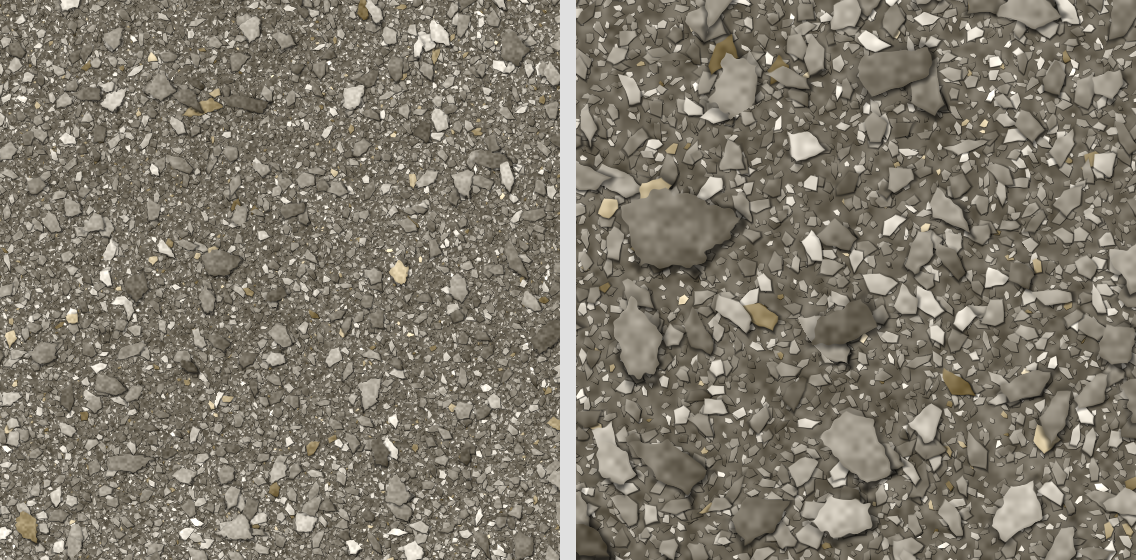
Left: the whole. Right: its middle third, enlarged.
Give the GLSL for this texture, as a WebGL 2 fragment shader.

```glsl
#version 300 es
precision highp float;
// Crushed stone: angular chips of many sizes lying over fine grit.
// Each layer is a rotated jittered grid of random convex polygons, painted
// from the finest to the coarsest, every chip casting a short dark shadow.

uniform vec2 u_resolution;
out vec4 fragColor;

const int LAYERS = 7;
const int SIDES = 5;
const float TAU = 6.2831853;
const float FINEST = 150.0;           // cells across the canvas, first layer
const float COARSEN = 1.5;            // cell growth from layer to layer
const float FINE_DENSITY = 0.85;      // share of cells filled, finest layer
const float COARSE_DENSITY = 0.30;    // share of cells filled, coarsest layer
const vec2 RADIUS = vec2(0.17, 0.35); // chip radius range in cells
const float MAX_STRETCH = 1.5;
const float ROUGHNESS = 0.35;         // raggedness of the outlines
const float SHADE_LOW = 0.41;
const float SHADE_RANGE = 0.28;
const float PALE_BOOST = 0.42;        // extra brightness of the rare pale chips
const float SHADOW = 0.64;
const float SHADOW_WIDTH = 0.085;
const float GRAIN = 0.26;
const float TONE = 0.14;              // broad light and dark areas
const float OCHRE_SHARE = 0.03;
const vec3 WARMTH = vec3(0.0, -0.027, -0.08);
const vec3 OCHRE = vec3(0.06, 0.02, -0.07);
const vec2 LIGHT = vec2(-0.6, 0.8);

float hash(vec2 p) {
    return fract(sin(dot(p, vec2(127.1, 311.7))) * 43758.5453);
}

float noise(vec2 p) {
    vec2 i = floor(p), f = fract(p);
    f = f * f * (3.0 - 2.0 * f);
    return mix(mix(hash(i), hash(i + vec2(1, 0)), f.x),
               mix(hash(i + vec2(0, 1)), hash(i + vec2(1, 1)), f.x), f.y);
}

mat2 rotation(float a) {
    float c = cos(a), s = sin(a);
    return mat2(c, s, -s, c);
}

// Distance to an irregular convex polygon of about unit radius
float polygon(vec2 p, vec2 seed) {
    float d = length(p) - 1.7;
    for (int k = 0; k < SIDES; k++) {
        float side = float(k);
        float turn = 0.7 * (hash(seed + side * 7.3) - 0.5);
        float angle = TAU * (side + turn) / float(SIDES);
        float reach = mix(0.6, 1.2, hash(seed + side * 3.1 + 50.0));
        d = max(d, dot(p, vec2(cos(angle), sin(angle))) - reach);
    }
    return d;
}

// Paints one grid of chips over the colour beneath
vec3 paintLayer(vec3 under, vec2 uv, float layer, float grain, float patches) {
    float coarse = layer / float(LAYERS - 1);
    float cells = FINEST / pow(COARSEN, layer);
    mat2 tilt = rotation(layer * 1.1 + 0.3);
    vec2 p = tilt * uv * cells + layer * 17.3;
    vec2 light = tilt * LIGHT;
    float pixel = cells / min(u_resolution.x, u_resolution.y);
    float density = mix(FINE_DENSITY, COARSE_DENSITY, coarse);
    density *= mix(1.0, mix(0.4, 1.6, patches), coarse);

    for (int y = -1; y <= 1; y++)
    for (int x = -1; x <= 1; x++) {
        vec2 cell = floor(p) + vec2(x, y);
        vec2 seed = cell + layer * 41.7;
        if (hash(seed + 3.7) > density) continue;

        // Placement and ragged outline
        vec2 offset = p - cell - vec2(hash(seed + 11.3), hash(seed + 23.9));
        float radius = mix(RADIUS.x, RADIUS.y, hash(seed + 5.1));
        if (length(offset) > radius * 2.6 + SHADOW_WIDTH) continue;
        float stretch = mix(1.0, MAX_STRETCH, hash(seed + 8.6));
        vec2 local = rotation(TAU * hash(seed + 31.2)) * offset / radius;
        local *= vec2(1.0 / stretch, stretch);
        float d = (polygon(local, seed) + ROUGHNESS * (grain - 0.5)) * radius;

        // Shadow on the side away from the light
        float facing = dot(offset, light) / (length(offset) + 0.001);
        float shadow = 1.0 - smoothstep(0.0, SHADOW_WIDTH, d);
        under *= 1.0 - SHADOW * shadow * (0.55 - 0.45 * facing);

        // Stone colour, sloping face and worn rim
        float shade = SHADE_LOW + SHADE_RANGE * hash(seed + 61.4);
        shade += PALE_BOOST * pow(hash(seed + 77.7), 3.5);
        shade += 0.04 * dot(offset, light) / radius + GRAIN * (grain - 0.5);
        shade += TONE * (patches - 0.5);
        shade *= 1.0 - 0.08 * smoothstep(-0.05, 0.0, d) * (1.0 - facing);
        vec3 stone = shade + WARMTH;
        stone += OCHRE * step(hash(seed + 91.8), OCHRE_SHARE);
        under = mix(under, stone, 1.0 - smoothstep(-0.8 * pixel, 0.8 * pixel, d));
    }
    return under;
}

void main() {
    vec2 uv = gl_FragCoord.xy / min(u_resolution.x, u_resolution.y);
    float grain = 0.6 * noise(uv * 240.0) + 0.4 * noise(uv * 100.0 + 9.0);
    float patches = 0.6 * noise(uv * 4.5 + 2.0) + 0.4 * noise(uv * 12.0 + 5.0);

    // Dust bed, then chips from fine to coarse
    vec3 color = 0.42 + GRAIN * (grain - 0.5) + WARMTH;
    for (int i = 0; i < LAYERS; i++)
        color = paintLayer(color, uv, float(i), grain, patches);
    fragColor = vec4(clamp(color, 0.0, 1.0), 1.0);
}
```
